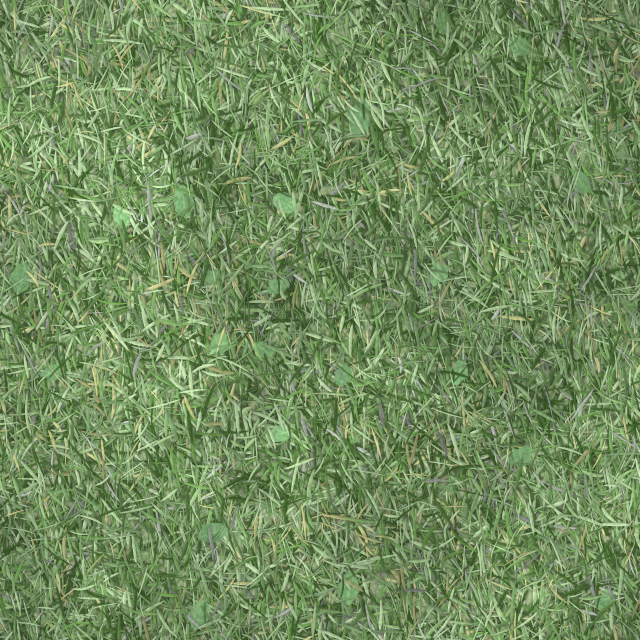
Reproduce this texture procedurally as a Shadertoy shader.

```glsl
const float PI = 3.14159265;
const int LAYERS = 18;

const vec3 SHADE = vec3(0.23, 0.35, 0.15);
const vec3 FRESH = vec3(0.45, 0.64, 0.32);
const vec3 COOL  = vec3(0.50, 0.61, 0.46);
const vec3 PALE  = vec3(0.72, 0.83, 0.64);
const vec3 STRAW = vec3(0.76, 0.76, 0.52);
const vec3 LILAC = vec3(0.67, 0.69, 0.66);
const vec3 SOIL  = vec3(0.27, 0.34, 0.21);
const vec3 MOSS  = vec3(0.62, 0.68, 0.52);
const vec3 BROAD = vec3(0.50, 0.69, 0.47);

// Four random values per cell and seed
vec4 hash4(vec2 cell, float seed) {
    vec4 p = fract(vec4(cell, cell.x + seed, seed) * vec4(0.1031, 0.1030, 0.0973, 0.1099));
    p += dot(p, p.wzxy + 33.33);
    return fract((p.xxyz + p.yzzw) * p.zywx);
}

float valueNoise(vec2 p, float seed) {
    vec2 cell = floor(p);
    vec2 f = fract(p);
    f = f * f * (3.0 - 2.0 * f);
    float low  = mix(hash4(cell, seed).x, hash4(cell + vec2(1, 0), seed).x, f.x);
    float high = mix(hash4(cell + vec2(0, 1), seed).x, hash4(cell + vec2(1, 1), seed).x, f.x);
    return mix(low, high, f.y);
}

vec2 rotate(vec2 p, float angle) {
    float c = cos(angle), s = sin(angle);
    return vec2(c * p.x + s * p.y, c * p.y - s * p.x);
}

vec3 bladeColor(float tone, float hue, float kind, float dryness) {
    vec3 leaf = mix(FRESH, COOL, hue);
    vec3 color = mix(SHADE, leaf, smoothstep(0.0, 0.45, tone));
    color = mix(color, PALE, smoothstep(0.5, 1.0, tone));
    color = mix(color, STRAW * (0.75 + 0.35 * tone), step(kind, 0.06 * dryness));
    return mix(color, LILAC * (0.65 + 0.5 * tone), step(0.965, kind));
}

// Tapered, bent blade: x = cover, y = contact shadow, z = position across
vec3 bladeShape(vec2 p, float halfLength, float halfWidth, float bend, float soft) {
    float along = p.x / halfLength;
    float side = p.y - bend * (along * along - 0.33);
    float width = halfWidth * (1.0 - along * along * 0.8);
    float ends = 1.0 - smoothstep(0.7, 1.0, abs(along));
    float cover = 1.0 - smoothstep(-soft, soft, abs(side) - width);
    float shadow = 1.0 - smoothstep(0.0, halfWidth * 2.8, abs(side));
    return vec3(cover, shadow, side / halfWidth) * vec3(ends, ends, 1.0);
}

vec3 paintBlades(vec3 color, vec2 uv, float scale, float seed, float soft, float dryness) {
    vec2 p = uv * scale + hash4(vec2(seed), 7.0).xy * 40.0;
    vec2 base = floor(p);
    for (int y = -1; y <= 1; y++)
    for (int x = -1; x <= 1; x++) {
        vec2 cell = base + vec2(x, y);
        vec4 place = hash4(cell, seed);
        vec4 look = hash4(cell, seed + 51.0);
        // Directions vary freely, with a slight lean to the upper right
        float angle = PI * (place.z + 0.10 * sin(2.0 * PI * place.z));
        vec2 q = rotate(p - cell - place.xy, angle + 0.2);
        float halfWidth = scale * mix(0.0011, 0.0030, look.x * look.x);
        vec3 blade = bladeShape(q, mix(0.35, 0.95, place.w), halfWidth,
                                0.22 * (look.y - 0.5), soft * scale);
        vec3 tint = bladeColor(look.z, look.y, look.w, dryness);
        tint *= 1.0 + 0.12 * clamp(blade.z, -1.0, 1.0);
        color *= 1.0 - 0.15 * blade.y;
        color = mix(color, tint, blade.x * 0.92);
    }
    return color;
}

// Sparse round weed leaves with a short tip and a midrib
vec3 paintBroadLeaves(vec3 color, vec2 uv, float scale, float soft) {
    vec2 p = uv * scale;
    vec2 cell = floor(p);
    vec4 place = hash4(cell, 211.0);
    vec4 look = hash4(cell, 223.0);
    vec2 q = rotate(p - cell - mix(vec2(0.25), vec2(0.75), place.xy), 2.0 * PI * place.z);
    float radius = mix(0.09, 0.17, look.x);
    float edge = length(q * vec2(0.8, 1.15 + 1.5 * max(q.x, 0.0))) - radius;
    edge += 0.05 * (valueNoise(p * 14.0, 5.0) - 0.5);
    float cover = 1.0 - smoothstep(-soft * scale, soft * scale * 2.0, edge);
    float rib = 1.0 - smoothstep(0.0, 0.02, abs(q.y));
    vec3 tint = BROAD * (0.85 + 0.3 * look.y + 0.1 * rib);
    return mix(color, tint, cover * 0.8 * step(place.w, 0.24));
}

void mainImage(out vec4 fragColor, in vec2 fragCoord) {
    vec2 uv = fragCoord / iResolution.y;
    float soft = 0.0005 + 0.35 / iResolution.y;
    float patches = 0.6 * valueNoise(uv * 5.0, 11.0) + 0.4 * valueNoise(uv * 13.0, 12.0);
    float dryness = 2.0 * valueNoise(uv * 7.0, 13.0);

    // Mottled ground below the blades
    float mottle = 0.5 * valueNoise(uv * 70.0, 21.0) + 0.5 * valueNoise(uv * 170.0, 22.0);
    vec3 color = mix(SOIL, MOSS, smoothstep(0.2, 0.8, mottle));

    // Overlapping layers of blades, with weeds near the top
    for (int i = 0; i < LAYERS; i++) {
        float seed = float(i) * 3.7 + 1.0;
        float scale = mix(25.0, 38.0, hash4(vec2(seed), 3.0).x);
        if (i == LAYERS - 3) color = paintBroadLeaves(color, uv, 8.0, soft);
        color = paintBlades(color, uv, scale, seed, soft, dryness);
    }

    // Broad light patches and fine grain
    color *= 0.82 + 0.42 * patches;
    color *= 0.93 + 0.14 * valueNoise(uv * 250.0, 31.0);
    fragColor = vec4(clamp(color, 0.0, 1.0), 1.0);
}
```
